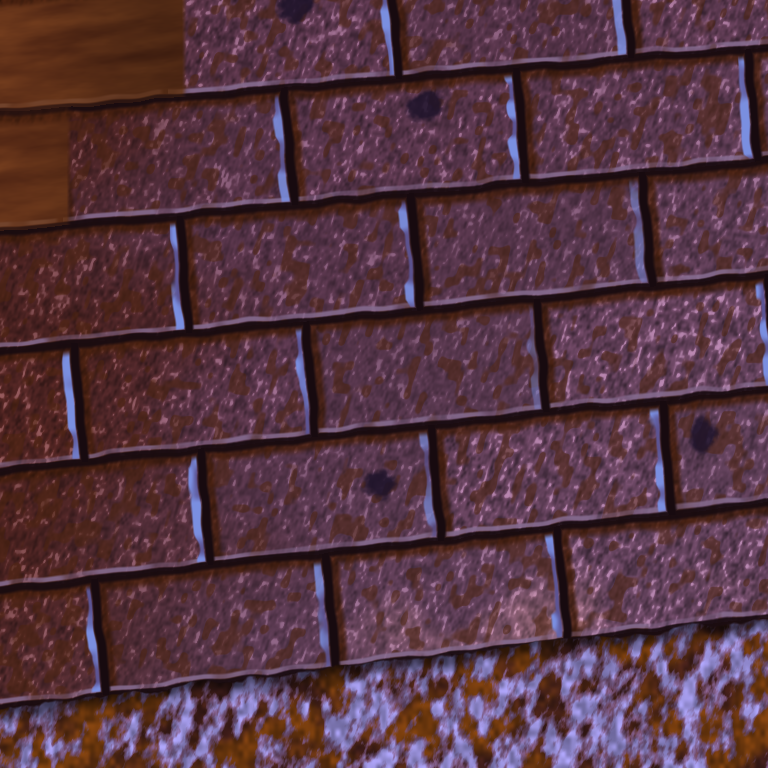
Reproduce this texture procedurally as a WebGL 2 fragment shader.

```glsl
#version 300 es
precision highp float;
uniform vec2 u_resolution;
out vec4 outColor;

float hash(vec2 p) {
  vec3 q = fract(vec3(p.xyx) * 0.1031);
  q += dot(q, q.yzx + 33.33);
  return fract((q.x + q.y) * q.z);
}

float noise(vec2 p) {
  vec2 i = floor(p), f = fract(p);
  f = f * f * (3.0 - 2.0 * f);
  return mix(mix(hash(i), hash(i + vec2(1, 0)), f.x),
             mix(hash(i + vec2(0, 1)), hash(i + vec2(1, 1)), f.x), f.y);
}

float fbm(vec2 p) {
  float sum = 0.0, amp = 0.5;
  for (int i = 0; i < 4; i++) {
    sum += amp * noise(p);
    p = mat2(1.6, 1.2, -1.2, 1.6) * p + 17.0;
    amp *= 0.5;
  }
  return sum / 0.94;
}

// Soft band of distances between lo and hi
float band(float d, float lo, float hi, float soft) {
  return smoothstep(lo - soft, lo + soft, d) * (1.0 - smoothstep(hi - soft, hi + soft, d));
}

// Dark blots, two leaning pairs
float blots(vec2 p) {
  float mask = 0.0;
  for (int i = 0; i < 4; i++) {
    float pair = float(i / 2), second = float(i % 2);
    vec2 center = mix(vec2(0.387, 0.008), vec2(0.495, 0.632), pair)
                + second * mix(vec2(0.169, 0.132), vec2(0.423, -0.064), pair);
    float d = length((p - center) * vec2(1.0, 1.1)) + 0.03 * (fbm(p * 45.0) - 0.5);
    mask = max(mask, 1.0 - smoothstep(0.014, 0.027, d));
  }
  return mask;
}

vec3 groundColor(vec2 p, float depth) {
  float clump = fbm(p * vec2(16.0, 18.0));
  float streak = fbm(vec2(p.x + 0.25 * p.y, p.y) * vec2(75.0, 38.0) + 9.0);
  vec3 soil = mix(vec3(0.22, 0.10, 0.09), vec3(0.43, 0.22, 0.05), smoothstep(0.3, 0.65, clump));
  float cover = 0.05 * smoothstep(0.0, 0.6, p.x) + 0.25 * (0.5 - clump);
  vec3 color = mix(soil, vec3(0.42, 0.29, 0.42), smoothstep(0.42, 0.56, streak + cover));
  color = mix(color, vec3(0.56, 0.53, 0.80), smoothstep(0.53, 0.72, streak + cover));
  color *= 0.75 + 0.5 * noise(p * vec2(150.0, 110.0));
  return color * mix(0.45, 1.0, smoothstep(0.0, 0.025, depth));
}

void main() {
  vec2 p = gl_FragCoord.xy / u_resolution;
  p.y = 1.0 - p.y;
  float soft = max(0.0018, 0.8 / u_resolution.y);

  // Tilted courses in running bond
  float rowHeight = 0.1553 - 0.0069 * p.x;
  vec2 wobble = vec2(noise(p * 38.0), noise(p * 34.0 + 50.0)) - 0.5;
  float r = (p.y - 0.147 + 0.086 * p.x + 0.005 * wobble.y) / rowHeight + 1.0;
  float row = floor(r);
  float s = (p.x - 0.09 * p.y - 0.513 + 0.004 * wobble.x) / 0.304 + 0.5 * row;
  float seed = hash(vec2(floor(s) + 20.0, row + 7.0));
  float left = fract(s) * 0.304, right = 0.304 - left;
  float top = fract(r) * rowHeight, bottom = rowHeight - top;
  float veneer = 1.0 - smoothstep(-0.004, 0.004, p.x - 0.24 + 0.15 * row);

  // Brick faces, brown at the left and mauve at the right
  float patches = fbm(p * 7.0);
  vec3 color = mix(vec3(0.29, 0.13, 0.12), vec3(0.34, 0.205, 0.29),
                   smoothstep(0.0, 0.42, p.x + 0.25 * (patches - 0.5)));
  color = mix(color, vec3(0.40, 0.28, 0.39), 0.6 * smoothstep(0.6, 1.6, p.x + p.y));
  color *= 0.94 + 0.12 * seed;
  float dust = smoothstep(0.42, 0.7, patches) * smoothstep(0.72, 0.82, p.y) * smoothstep(0.4, 0.6, p.x);
  color = mix(color, vec3(0.54, 0.37, 0.44), dust);

  // Slanted grain with pale flecks and rusty pits
  vec2 g = vec2(p.x + 0.3 * p.y, p.y - 0.1 * p.x);
  float grain = noise(g * vec2(170.0, 95.0)) * 0.6 + noise(g * vec2(310.0, 200.0)) * 0.4;
  float rough = 0.6 + 0.5 * seed;
  color *= 1.0 + rough * (grain - 0.5) * 0.9;
  color += vec3(0.17, 0.16, 0.18) * rough * smoothstep(0.64, 0.85, grain);
  color = mix(color, vec3(0.30, 0.14, 0.06), 0.55 * smoothstep(0.58, 0.75, noise(g * vec2(95.0, 65.0) + 31.0)));
  color = mix(color, vec3(0.11, 0.07, 0.16), 0.85 * blots(p));

  // Smooth tan corner
  float fiber = fbm(vec2(p.x * 14.0, (p.y + 0.1 * p.x) * 55.0));
  vec3 tan = mix(vec3(0.25, 0.11, 0.06), vec3(0.43, 0.23, 0.11), fiber);
  tan *= mix(1.12, 0.85, smoothstep(0.0, 0.22, p.x));
  color = mix(color, tan, veneer);

  // Rusty inner rims
  float open = 1.0 - veneer;
  float rim = max(1.0 - smoothstep(0.010, 0.022, top), open * (1.0 - smoothstep(0.010, 0.018, left)));
  color = mix(color, vec3(0.25, 0.11, 0.05) * (0.7 + 0.6 * grain), 0.85 * rim);

  // Lit lower and right edges
  float wear = smoothstep(0.2, 0.65, noise(p * 42.0 + 70.0));
  float lowerLight = band(bottom, 0.005, 0.011, soft) * smoothstep(0.004, 0.012, right);
  color = mix(color, mix(vec3(0.52, 0.42, 0.56), vec3(0.45, 0.27, 0.18), veneer),
              lowerLight * (0.4 + 0.5 * wear));
  float sideLight = band(right, 0.008, 0.013 + 0.006 * wear, soft) * open;
  sideLight *= smoothstep(0.006, 0.016, top) * smoothstep(0.003, 0.008, bottom);
  vec3 sideColor = mix(vec3(0.36, 0.33, 0.58), vec3(0.48, 0.56, 0.88), wear);
  color = mix(color, sideColor, sideLight * (0.45 + 0.55 * smoothstep(0.1, 0.4, seed)));

  // Dark joints
  float jointV = max(1.0 - smoothstep(0.005, 0.009, right), 1.0 - smoothstep(0.002, 0.007, left)) * open;
  float jointH = max(1.0 - smoothstep(0.003, 0.006, bottom), 1.0 - smoothstep(0.003, 0.009, top));
  color = mix(color, vec3(0.09, 0.04, 0.06), max(jointV, jointH * mix(0.92, 0.6, veneer)));

  // Loose ground below the last course
  float depth = (r - 6.0) * rowHeight + 0.018 * (fbm(p * 30.0) - 0.5);
  color = mix(color, groundColor(p, depth), smoothstep(-soft, soft, depth));

  outColor = vec4(clamp(color, 0.0, 1.0), 1.0);
}
```
